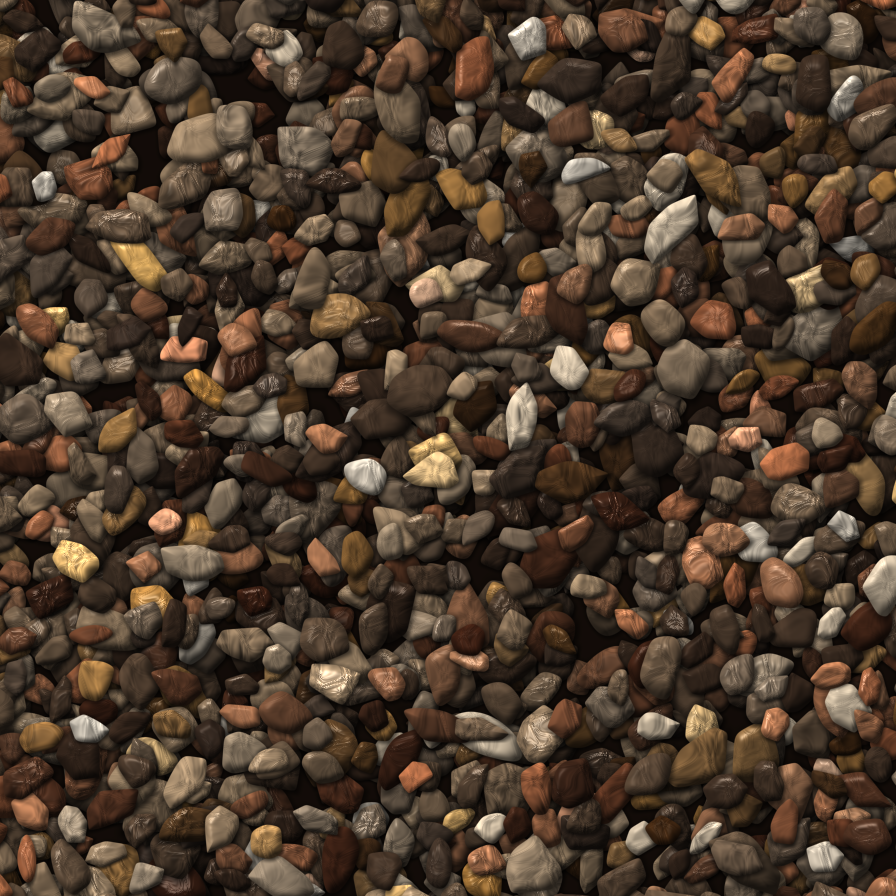
Give the GLSL for this texture, as a WebGL 2 fragment shader.

```glsl
#version 300 es
precision highp float;
// Wet mixed gravel: layered heaps of small angular and rounded brown stones.

uniform vec2 u_resolution;
out vec4 fragColor;

const float DENSITY = 18.0;          // cells per canvas height
const int LAYERS = 6;                // heaps painted from bottom to top
const int SIDES = 7;                 // facets around each stone
const float PRESENCE = 0.84;         // chance that a cell holds a stone
const vec2 SIZE = vec2(0.30, 0.58);  // stone radius in cells
const float STRETCH = 1.4;           // largest elongation
const vec2 SHARPNESS = vec2(5.0, 18.0);
const float SHADOW = 0.62;
const float BUMP = 0.22;
const float GLOSS = 0.55;
const vec3 LIGHT = vec3(-0.35, 0.62, 0.70);
const vec3 GAP = vec3(0.07, 0.045, 0.03);
const vec3 DARK = vec3(0.19, 0.135, 0.10);
const vec3 TAN = vec3(0.65, 0.55, 0.43);
const vec3 PALE = vec3(0.80, 0.73, 0.63);
const vec3 RUST = vec3(1.12, 0.80, 0.66);
const vec3 OCHRE = vec3(1.12, 0.94, 0.58);
const vec3 SLATE = vec3(0.93, 0.98, 1.06);
const float TAU = 6.28318;

vec4 hash4(vec3 p) {
    vec4 q = fract(p.xyzx * vec4(0.1031, 0.1030, 0.0973, 0.1099));
    q += dot(q, q.wzxy + 33.33);
    return fract((q.xxyz + q.yzzw) * q.zywx);
}

mat2 rotation(float a) {
    float c = cos(a), s = sin(a);
    return mat2(c, s, -s, c);
}

// Layered, warped sines, about -1 to 1
float grain(vec2 p) {
    float sum = 0.0, amp = 0.5;
    for (int i = 0; i < 4; i++) {
        p = rotation(1.1) * p * 1.7 + 1.3 * sin(p.yx * 0.9);
        sum += amp * sin(p.x) * cos(p.y);
        amp *= 0.75;
    }
    return sum;
}

// Rounded polygon gauge: x is 1 on the outline, yz is its gradient
vec3 outline(vec2 p, vec3 id, float sharpness) {
    float sum = 0.0;
    vec2 slope = vec2(0.0);
    for (int k = 0; k < SIDES; k++) {
        vec4 h = hash4(id + vec3(0.0, 0.0, 40.0 + float(k) * 7.0));
        float angle = (float(k) + 0.8 * (h.x - 0.5)) * TAU / float(SIDES);
        vec2 dir = vec2(cos(angle), sin(angle)) / mix(0.75, 1.15, h.y);
        float t = max(dot(p, dir), 0.01);
        float power = pow(t, sharpness - 1.0);
        sum += power * t;
        slope += power * dir;
    }
    sum = max(sum, 1e-12);
    float d = pow(sum, 1.0 / sharpness);
    return vec3(d, slope * d / sum);
}

vec3 stoneColor(vec4 h) {
    vec3 color = mix(DARK, TAN, pow(h.x, 1.2));
    color = mix(color, PALE, step(0.94, h.y));
    vec3 tint = h.z < 0.22 ? RUST : h.z < 0.36 ? OCHRE : h.z < 0.58 ? SLATE : vec3(1.0);
    return color * mix(vec3(1.0), tint, 0.4 + 0.6 * h.w);
}

// Wet, grainy surface under one main light
vec3 shade(vec2 p, vec2 outward, float d, vec4 look, vec4 trait) {
    vec2 q = p * mix(5.0, 9.0, trait.x) + trait.zw * 50.0;
    float g = grain(q);
    vec2 bump = vec2(grain(q + vec2(0.25, 0.0)), grain(q + vec2(0.0, 0.25))) - g;
    vec2 tilt = (trait.zw - 0.5) * 0.55;
    vec2 lean = outward * 1.25 * smoothstep(0.4, 1.08, d) + tilt
              + bump * BUMP * mix(0.6, 2.2, trait.y);
    vec3 normal = normalize(vec3(lean, 1.0));
    vec3 light = normalize(LIGHT);
    vec3 halfway = normalize(light + vec3(0.0, 0.0, 1.0));
    float diffuse = 0.28 + 0.92 * max(dot(normal, light), 0.0);
    float shine = pow(max(dot(normal, halfway), 0.0), 45.0) * GLOSS * trait.x * trait.x;
    vec3 albedo = stoneColor(look) * (1.0 + 0.28 * g * (0.4 + trait.y));
    return albedo * diffuse + shine * vec3(0.75, 0.72, 0.68);
}

void main() {
    vec2 uv = gl_FragCoord.xy / u_resolution.y * DENSITY;
    float soft = max(0.8 * DENSITY / u_resolution.y, 0.012);
    vec2 lightDir = normalize(LIGHT.xy);
    vec3 color = GAP;

    for (int layer = 0; layer < LAYERS; layer++) {
        float level = float(layer);
        vec2 p = uv + level * vec2(5.37, 9.61) + 3.0;
        float depth = mix(0.68, 1.0, level / float(LAYERS - 1));
        for (int n = 0; n < 9; n++) {
            vec2 cell = floor(p) + vec2(n % 3, n / 3) - 1.0;
            vec3 id = vec3(cell, level * 131.0);
            vec4 place = hash4(id + 3.0);
            if (place.w > PRESENCE) continue;
            vec4 form = hash4(id + 11.0);

            // Stone space: turned and stretched
            vec2 delta = p - cell - 0.5 - 0.7 * (place.xy - 0.5);
            mat2 turn = rotation(place.z * TAU);
            float stretch = mix(1.0, STRETCH, form.y);
            vec2 size = mix(SIZE.x, SIZE.y, form.x * form.x) * vec2(stretch, 1.0 / stretch);
            vec2 local = delta * turn / size;
            if (dot(local, local) > 4.0) continue;

            vec3 shape = outline(local, id, mix(SHARPNESS.x, SHARPNESS.y, form.z));
            vec2 slope = turn * (shape.yz / size);
            float steep = length(slope) + 1e-4;
            vec2 outward = slope / steep;

            // Contact shadow, deeper away from the light
            float side = 0.65 - 0.35 * dot(outward, lightDir);
            color *= 1.0 - SHADOW * side * smoothstep(1.32, 0.95, shape.x);

            float cover = smoothstep(-soft, soft, (1.0 - shape.x) / steep);
            if (cover > 0.0) {
                vec3 stone = shade(delta, outward, shape.x, hash4(id + 23.0), hash4(id + 31.0));
                color = mix(color, stone * depth, cover);
            }
        }
    }
    fragColor = vec4(clamp(color, 0.0, 1.0), 1.0);
}
```
